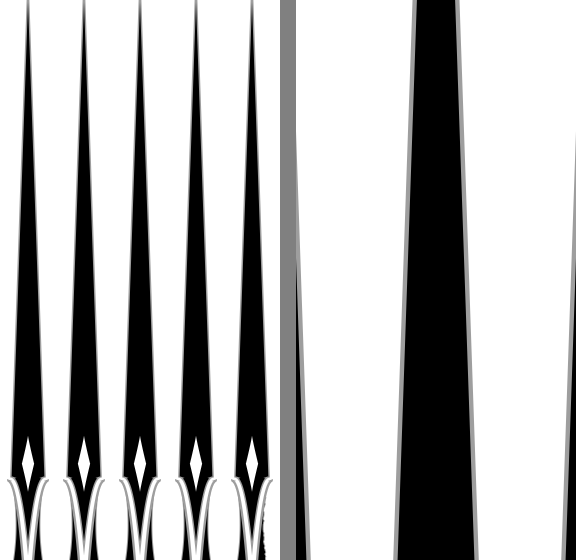
Left, the full canvas; right, a detail of the centre.
A Shadertoy shader for this pattern:

```glsl
#define CANVAS vec2(384.0, 768.0)  // design units, y measured downwards
#define REPEATS 5.0
#define RIM 2.0                    // outline width of the blade
#define HOOK_HALF 1.6              // half width of the curved hook line
#define SHOULDER_Y 655.0
#define DIAMOND_Y 636.0
#define DIAMOND_SIZE vec2(8.4, 38.5)
#define WEAR 1.8
#define GREY vec3(0.62)

float hash(float n) {
    n = fract(n * 0.1031);
    n *= n + 33.33;
    return fract(n * (n + n));
}

float noise(float t) {
    float i = floor(t);
    return mix(hash(i), hash(i + 1.0), smoothstep(0.0, 1.0, t - i));
}

// Signed distance to the edge x = width(y), given its slope
float edgeDistance(float x, float width, float slope) {
    return (x - width) / sqrt(1.0 + slope * slope);
}

// Arc sweeping inwards from start by fall over drop; straight above its start
float arcDistance(float x, float y, float start, float fall, float drop) {
    const float BEND = 0.42;
    float s = max(y, 0.3);
    float curve = fall * pow(s / drop, BEND);
    float slope = -BEND * curve / s;
    return edgeDistance(x, start - curve + slope * (y - s), slope);
}

float diamondDistance(vec2 p) {
    vec2 q = abs(p) / DIAMOND_SIZE;
    float side = DIAMOND_SIZE.x * pow(max(1.0 - q.y, 0.0), 1.12);
    float d = edgeDistance(abs(p.x), side, DIAMOND_SIZE.x / DIAMOND_SIZE.y);
    return max(d, abs(p.y) - DIAMOND_SIZE.y + 0.8);
}

float coverage(float d, float pixel) {
    return clamp(0.5 - d / pixel, 0.0, 1.0);
}

void mainImage(out vec4 fragColor, in vec2 fragCoord) {
    vec2 uv = fragCoord / iResolution.xy;
    float pixel = CANVAS.x / iResolution.x;
    float column = floor(uv.x * REPEATS);
    float offset = (fract(uv.x * REPEATS) - 0.5) * CANVAS.x / REPEATS;
    float x = abs(offset);
    float y = (1.0 - uv.y) * CANVAS.y;

    // Long tapered blade, narrowing to a point below its shoulders
    float blade = edgeDistance(x, 1.9 + 0.0345 * y, 0.0345);
    blade = max(blade, arcDistance(x, y - SHOULDER_Y, 24.5, 24.5, 107.0));
    float diamond = diamondDistance(vec2(offset, y - DIAMOND_Y));

    // Hooked line beside the point
    float arc = arcDistance(x, y - SHOULDER_Y - 4.0, 29.0, 22.0, 109.0);
    float hook = max(abs(arc) - HOOK_HALF, x - 28.6);

    // Waisted outer leaf, its right side worn on the last repeat
    float bow = (y - 720.0) / 48.0;
    float worn = step(REPEATS - 1.5, column) * step(0.0, offset);
    float leafEdge = x - 17.0 - 3.5 * bow * bow;
    leafEdge += worn * WEAR * (noise(y * 0.35) - 0.3);
    float leaf = max(leafEdge, -arc);

    // Grey outlines first, then black bodies, then the hook and the cutout
    vec3 color = vec3(1.0);
    color = mix(color, GREY, coverage(min(blade, leaf), pixel));
    color = mix(color, vec3(0.0), coverage(min(blade + RIM, max(leafEdge + 1.4, -arc)), pixel));
    color = mix(color, GREY, coverage(hook, pixel));
    color = mix(color, vec3(1.0), coverage(diamond, pixel));
    fragColor = vec4(color, 1.0);
}
```
